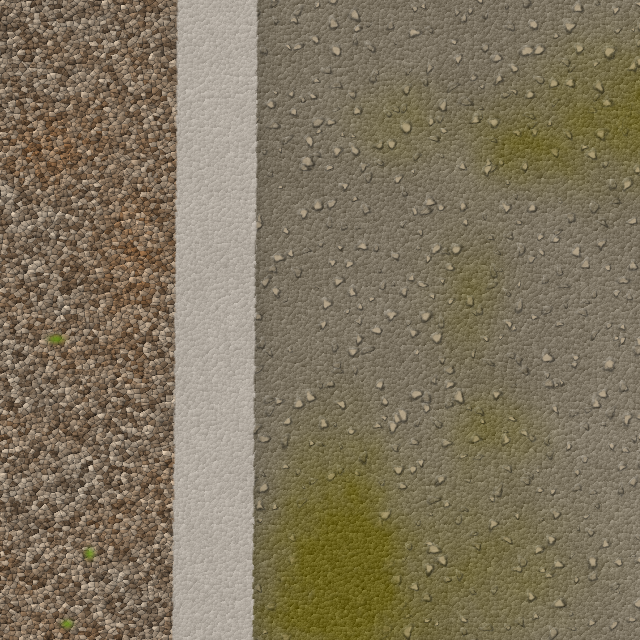
Reproduce this texture procedurally as a three.js fragment shader.

```glsl
// Roadside ground: loose brown gravel, a worn pale painted stripe, and damp
// asphalt with raised chips and moss. Cellular noise makes stones and grain,
// layered sines make the stains, and soft ellipses place the moss.
varying vec2 vUv;

const vec2 STRIPE_BOTTOM = vec2(0.2695, 0.3950);
const vec2 STRIPE_TOP = vec2(0.2775, 0.4025);
const float EDGE_SOFTNESS = 0.0022;
const float GRAVEL_SCALE = 105.0;
const float GRAIN_SCALE = 150.0;
const float CHIP_SCALE = 35.0;
const float CHIP_PRESENCE = 0.72;
const vec2 LIGHT = vec2(-0.55, 0.83);
const vec3 GRAVEL_DARK = vec3(0.25, 0.20, 0.15);
const vec3 GRAVEL_PALE = vec3(0.72, 0.67, 0.60);
const vec3 RUST = vec3(0.47, 0.31, 0.17);
const vec3 PAINT = vec3(0.69, 0.66, 0.62);
const vec3 ASPHALT = vec3(0.475, 0.440, 0.375);
const vec3 CHIP_PALE = vec3(0.76, 0.69, 0.58);
const vec3 MOSS = vec3(0.405, 0.370, 0.080);
const vec3 SPROUT = vec3(0.45, 0.62, 0.12);

vec2 hash2(vec2 p) {
  vec2 q = vec2(dot(p, vec2(127.1, 311.7)), dot(p, vec2(269.5, 183.3)));
  return fract(sin(q) * 43758.55);
}

// x: nearest distance, y: gap to second nearest, z: random tone, w: slope to light
vec4 cellular(vec2 p) {
  vec2 cell = floor(p), nearest = vec2(0.0);
  float d1 = 9.0, d2 = 9.0, tone = 0.0;
  for (int j = -1; j <= 1; j++)
  for (int i = -1; i <= 1; i++) {
    vec2 id = cell + vec2(float(i), float(j));
    vec2 r = p - id - hash2(id);
    float d = length(r);
    if (d < d1) {
      d2 = d1; d1 = d; nearest = r;
      tone = hash2(id + 57.0).x;
    } else {
      d2 = min(d2, d);
    }
  }
  return vec4(d1, d2 - d1, tone, dot(nearest, LIGHT));
}

// Broad uneven stains, roughly -1 to 1
float stains(vec2 p) {
  float sum = 0.0, amp = 0.5;
  for (int i = 0; i < 4; i++) {
    sum += amp * sin(p.x + 1.7 * sin(p.y * 0.8)) * sin(p.y + 1.3 * sin(p.x * 0.7));
    p = mat2(1.5, 1.2, -1.2, 1.5) * p + 2.3;
    amp *= 0.6;
  }
  return sum;
}

float blob(vec2 p, vec2 centre, vec2 radius) {
  vec2 q = (p - centre) / radius;
  return exp(-dot(q, q));
}

float mossCover(vec2 p) {
  vec2 w = p + 0.018 * vec2(stains(p * 17.0), stains(p * 19.0 + 4.0));
  float m = 1.1 * blob(w, vec2(0.535, 0.16), vec2(0.085, 0.14));
  m += 0.75 * blob(w, vec2(0.50, 0.02), vec2(0.13, 0.11));
  m += 0.75 * blob(w, vec2(0.99, 0.83), vec2(0.13, 0.10));
  m += 0.60 * blob(w, vec2(0.82, 0.77), vec2(0.09, 0.06));
  m += 0.30 * blob(w, vec2(0.63, 0.81), vec2(0.07, 0.06));
  m += 0.32 * blob(w, vec2(0.73, 0.53), vec2(0.06, 0.10));
  m += 0.42 * blob(w, vec2(0.77, 0.32), vec2(0.07, 0.06));
  m += 0.45 * blob(w, vec2(0.75, 0.10), vec2(0.15, 0.12));
  return clamp(m * (1.0 + 0.35 * stains(p * 30.0)), 0.0, 1.0);
}

// x: pale core, y: dark rim, z: lit rim
vec3 chips(vec2 p) {
  vec2 cell = floor(p);
  vec3 result = vec3(0.0);
  for (int j = -1; j <= 1; j++)
  for (int i = -1; i <= 1; i++) {
    vec2 id = cell + vec2(float(i), float(j));
    vec2 shape = hash2(id + 11.0), kind = hash2(id + 31.0);
    vec2 r = p - id - hash2(id);
    float turn = 6.283 * shape.x, c = cos(turn), s = sin(turn);
    vec2 q = mat2(c, s, -s, c) * r / (mix(0.11, 0.27, shape.y) * vec2(1.0, mix(0.5, 0.95, kind.y)));
    float d = length(q) * (1.0 + 0.16 * sin(3.0 * atan(q.y, q.x + 0.0001) + turn));
    float side = dot(r, LIGHT) / (length(r) + 0.001);
    float there = step(kind.x, CHIP_PRESENCE);
    float rim = exp(-pow((d - 1.15) / 0.32, 2.0));
    float core = (1.0 - smoothstep(0.45, 1.05, d)) * smoothstep(0.1, 0.75, kind.y);
    result = max(result, there * vec3(core, rim * (0.6 - 0.4 * side), rim * max(side, 0.0)));
  }
  return result;
}

vec3 gravel(vec2 p) {
  vec2 slanted = vec2(p.x + 0.3 * p.y, 1.25 * p.y - 0.25 * p.x);
  vec4 stone = cellular(slanted * GRAVEL_SCALE), grit = cellular(slanted * GRAVEL_SCALE * 1.9);
  vec3 col = mix(GRAVEL_DARK, GRAVEL_PALE, 0.65 * stone.z + 0.35 * grit.z);
  float rust = 0.22 + 0.25 * stains(p * 16.0) + 0.5 * blob(p, vec2(0.07, 0.77), vec2(0.06));
  rust += 0.3 * blob(p, vec2(0.22, 0.57), vec2(0.05, 0.12));
  col = mix(col, RUST * (0.65 + 0.7 * grit.z), clamp(rust, 0.0, 0.65) * (1.0 - 0.6 * stone.z));
  col *= 0.76 + 0.3 * smoothstep(0.0, 0.28, stone.y) + 0.4 * stone.w;
  float sprout = blob(p, vec2(0.088, 0.47), vec2(0.011, 0.006));
  sprout += blob(p, vec2(0.140, 0.135), vec2(0.007, 0.008));
  sprout += blob(p, vec2(0.105, 0.025), vec2(0.008, 0.006));
  return mix(col, SPROUT, 0.8 * min(sprout, 1.0));
}

void main() {
  vec2 p = vUv;
  vec4 grain = cellular(p * GRAIN_SCALE), fine = cellular(p * GRAIN_SCALE * 1.7 + 9.0);
  float relief = 0.10 * grain.w + 0.06 * fine.w + 0.07 * (fine.z - 0.5) + 0.04 * (grain.z - 0.5);

  // Asphalt, chips and moss
  float moss = mossCover(p);
  vec3 chip = chips(p * CHIP_SCALE + 0.2 * vec2(stains(p * 60.0), stains(p * 55.0 + 7.0)));
  chip *= 1.0 - 0.85 * smoothstep(0.45, 0.9, moss);
  vec3 road = ASPHALT + 0.025 * stains(p * 11.0) + 0.03 * blob(p, vec2(1.0, 0.15), vec2(0.25, 0.4));
  road = mix(road, MOSS, 0.88 * moss) + relief;
  road *= 1.0 - 0.38 * chip.y;
  road += 0.14 * chip.z;
  road = mix(road, mix(CHIP_PALE, MOSS * 1.5, 0.35 * moss), 0.75 * chip.x);

  // Painted stripe between gravel and road, with a ragged edge
  vec3 paint = PAINT + 0.75 * relief + 0.018 * stains(p * 14.0);
  vec2 edges = mix(STRIPE_BOTTOM, STRIPE_TOP, p.y) + 0.003 * (grain.z - 0.5);
  vec2 past = smoothstep(edges - EDGE_SOFTNESS, edges + EDGE_SOFTNESS, vec2(p.x));
  vec3 col = mix(gravel(p), paint, past.x);
  road *= 1.0 - 0.12 * exp(-max(p.x - edges.y, 0.0) * 70.0);
  gl_FragColor = vec4(mix(col, road, past.y), 1.0);
}
```
